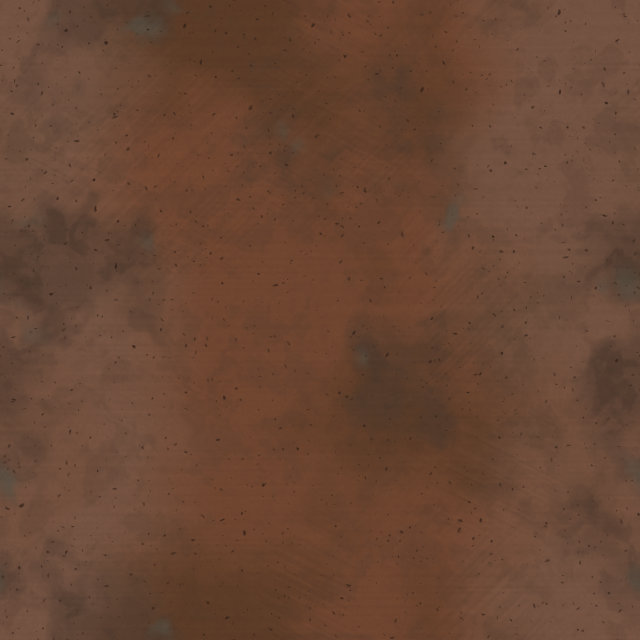
Give the GLSL for this texture, as a WebGL 2 fragment shader.

```glsl
#version 300 es
precision highp float;

uniform vec2 u_resolution;
out vec4 fragColor;

// Integer hash of a lattice cell, 0..1
float hash(vec2 cell, float seed) {
    uvec3 v = uvec3(ivec3(vec3(cell, seed))) * uvec3(1597u, 3571u, 7919u);
    uint h = (v.x ^ (v.y << 9) ^ (v.z << 17)) + v.x * v.y + v.z;
    h = (h ^ (h >> 16)) * 0x7feb352du;
    h = (h ^ (h >> 15)) * 0x846ca68bu;
    h ^= h >> 16;
    return float(h >> 8) / 16777216.0;
}

// Value noise repeating after a whole number of cells
float noise(vec2 uv, vec2 period, float seed) {
    vec2 q = uv * period;
    vec2 i = floor(q), f = q - i;
    f = f * f * f * (f * (f * 6.0 - 15.0) + 10.0);
    vec2 lo = mod(i, period), hi = mod(i + 1.0, period);
    return mix(mix(hash(lo, seed), hash(vec2(hi.x, lo.y), seed), f.x),
               mix(hash(vec2(lo.x, hi.y), seed), hash(hi, seed), f.x), f.y);
}

float fbm(vec2 uv, float freq, int octaves, float gain, float seed) {
    float sum = 0.0, total = 0.0, amp = 1.0;
    for (int k = 0; k < octaves; k++) {
        sum += amp * noise(uv, vec2(freq), seed + float(k));
        total += amp;
        amp *= gain;
        freq *= 2.0;
    }
    return sum / total;
}

// Randomly turned ellipses, one per chosen cell; size and soft are in cells
float spots(vec2 uv, float grid, float density, float size, float soft, float seed) {
    vec2 q = uv * grid, base = floor(q);
    float cover = 0.0;
    for (int y = -1; y <= 1; y++)
    for (int x = -1; x <= 1; x++) {
        vec2 cell = base + vec2(x, y), id = mod(cell, grid);
        if (hash(id, seed) > density) continue;
        vec2 d = q - cell - vec2(hash(id, seed + 1.0), hash(id, seed + 2.0));
        float a = 6.2832 * hash(id, seed + 3.0);
        d = mat2(cos(a), -sin(a), sin(a), cos(a)) * d;
        d.x *= mix(0.4, 1.0, hash(id, seed + 4.0));
        float pick = hash(id, seed + 5.0);
        float radius = size * mix(0.5, 1.3, pick * pick);
        float strength = mix(0.45, 1.0, hash(id, seed + 6.0));
        cover = max(cover, strength * (1.0 - smoothstep(-soft, soft, length(d) - radius)));
    }
    return cover;
}

void main() {
    vec2 uv = gl_FragCoord.xy / u_resolution;
    float pixel = 1.0 / min(u_resolution.x, u_resolution.y);
    vec2 warp = vec2(fbm(uv, 8.0, 4, 0.6, 10.0), fbm(uv, 8.0, 4, 0.6, 20.0)) - 0.5;
    vec2 bent = uv + 0.06 * warp;

    // Copper ground with umber clouds
    float cloud = fbm(bent, 3.0, 5, 0.55, 30.0);
    vec3 color = mix(vec3(0.358, 0.232, 0.152), vec3(0.438, 0.272, 0.186),
                     smoothstep(0.30, 0.64, cloud));

    // Pale dusty haze
    float haze = smoothstep(0.40, 0.74, fbm(bent, 2.0, 4, 0.45, 40.0));
    color = mix(color, vec3(0.465, 0.345, 0.285), 0.72 * haze);

    // Dark tarnish: broad shadows broken by small clumps
    float shadow = smoothstep(0.47, 0.72, fbm(bent, 5.0, 5, 0.55, 50.0));
    float clump = smoothstep(0.48, 0.66, fbm(bent, 22.0, 4, 0.6, 60.0));
    color = mix(color, vec3(0.285, 0.215, 0.170), shadow * (0.48 + 0.25 * clump));
    color = mix(color, vec3(0.310, 0.225, 0.175), 0.20 * clump);
    float blot = spots(uv + 0.012 * warp, 36.0, 0.4, 0.25, 0.16, 70.0);
    color = mix(color, vec3(0.285, 0.205, 0.165), blot * (0.10 + 0.28 * shadow));

    // Grey-green patina inside the tarnish
    float patina = spots(uv + 0.07 * warp, 11.0, 0.3, 0.20, 0.13, 80.0);
    patina *= smoothstep(0.10, 0.55, shadow);
    color = mix(color, vec3(0.335, 0.325, 0.280), 0.65 * patina);

    // Brushed scratches: level strokes and slanted ones in patches
    float level = noise(uv, vec2(5.0, 230.0), 90.0) - 0.5;
    vec2 slant = vec2(2.0 * uv.x - uv.y, uv.x + 2.0 * uv.y);
    float falling = noise(slant, vec2(5.0, 110.0), 91.0) - 0.5;
    vec2 cross = vec2(uv.x + uv.y, uv.y - uv.x);
    float rising = noise(cross, vec2(7.0, 160.0), 92.0) - 0.5;
    float patch1 = smoothstep(0.45, 0.70, fbm(uv, 4.0, 3, 0.5, 93.0));
    float patch2 = smoothstep(0.48, 0.72, fbm(uv, 4.0, 3, 0.5, 97.0));
    color *= 1.0 + 0.035 * level + 0.07 * falling * patch1 + 0.06 * rising * patch2;

    // Fine grain
    color *= 1.0 + 0.035 * (noise(uv, vec2(256.0), 101.0) - 0.5);

    // Small ragged pits
    vec2 ragged = uv + 0.0022 * (vec2(noise(uv, vec2(200.0), 102.0),
                                      noise(uv, vec2(200.0), 103.0)) - 0.5);
    float pits = spots(ragged, 44.0, 0.30, 0.070, 44.0 * pixel * 0.7, 110.0);
    pits = max(pits, 0.85 * spots(ragged, 70.0, 0.22, 0.075, 70.0 * pixel * 0.7, 120.0));
    color = mix(color, vec3(0.175, 0.115, 0.085), 0.78 * pits);

    fragColor = vec4(color, 1.0);
}
```
